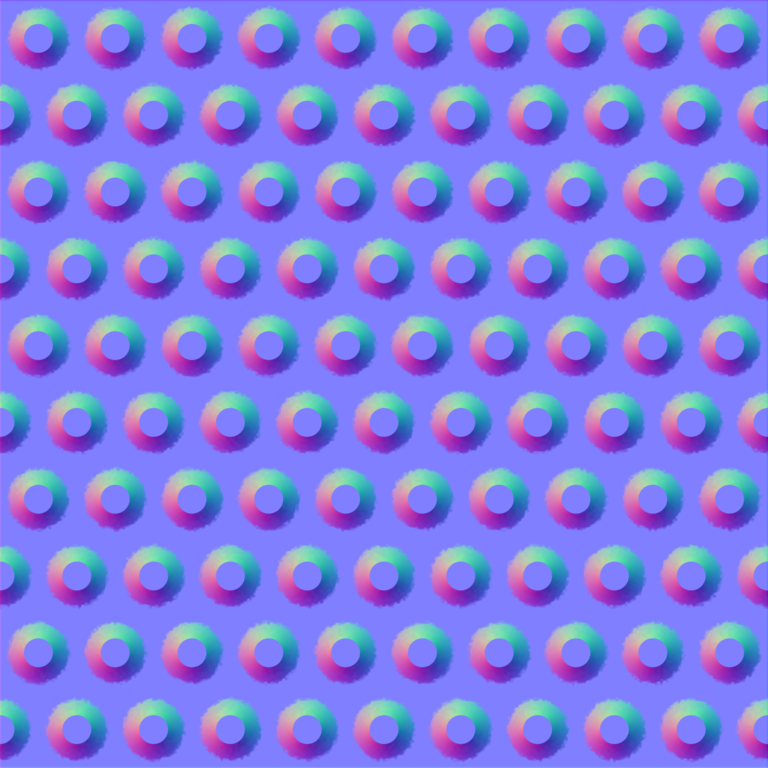
Give the GLSL for this texture map, as a WebGL 2 fragment shader.

```glsl
#version 300 es
precision highp float;
// Tangent-space normal map of staggered round studs with flat tops and sloping flanks.

uniform vec2 u_resolution;
out vec4 fragColor;

const float REPEATS = 10.0;          // studs across and rows down
const float TOP_RADIUS = 0.188;      // flat top, in cells
const float FOOT_RADIUS = 0.425;     // end of the flank, in cells
const float FOOT_SOFTNESS = 0.065;   // blend of the flank into the ground
const float STEEP_TILT = 0.78;       // sideways normal beside the flat top
const float SHALLOW_TILT = 0.60;     // sideways normal near the foot
const float STEEP_BLUE = 0.66;
const float SHALLOW_BLUE = 0.79;
const float GRAIN_SCALE = 26.0;      // grain cells per stud cell
const float FOOT_GRAIN = 0.022;      // raggedness of the foot
const float TILT_GRAIN = 0.07;       // unevenness of the flank
const float BORDER_WIDTH = 0.0018;   // bevel at the tile border
const float BORDER_TILT = 0.22;
const vec3 FLAT_NORMAL = vec3(0.498, 0.498, 1.0);

float hash(vec2 p) {
    vec3 q = fract(vec3(p.xyx) * 0.1031);
    q += dot(q, q.yzx + 33.33);
    return fract((q.x + q.y) * q.z);
}

float valueNoise(vec2 p) {
    vec2 i = floor(p);
    vec2 f = fract(p);
    f = f * f * (3.0 - 2.0 * f);
    float low = mix(hash(i), hash(i + vec2(1.0, 0.0)), f.x);
    float high = mix(hash(i + vec2(0.0, 1.0)), hash(i + vec2(1.0, 1.0)), f.x);
    return mix(low, high, f.y);
}

// Encoded normal of one stud; p is measured from its centre in cells.
vec3 studNormal(vec2 p, float grain, float pixel) {
    float radius = length(p);
    vec2 outward = p / max(radius, 0.0001);
    float flank = smoothstep(TOP_RADIUS, FOOT_RADIUS, radius);
    float tilt = mix(STEEP_TILT, SHALLOW_TILT, flank) * (1.0 + TILT_GRAIN * grain);
    float blue = mix(STEEP_BLUE, SHALLOW_BLUE, flank);
    vec3 slope = vec3(0.5 + 0.5 * tilt * vec2(-outward.x, outward.y), blue);

    // Crisp inner rim, soft and slightly ragged foot
    float rim = max(0.012, 0.75 * pixel);
    float ragged = radius + FOOT_GRAIN * grain;
    float mask = smoothstep(TOP_RADIUS - rim, TOP_RADIUS + rim, radius)
               * (1.0 - smoothstep(FOOT_RADIUS - FOOT_SOFTNESS, FOOT_RADIUS, ragged));
    return mix(FLAT_NORMAL, slope, mask);
}

// Thin bevel along the four sides of the tile.
vec2 borderTilt(vec2 uv, vec2 pixel) {
    vec2 nearLow = 1.0 - smoothstep(vec2(BORDER_WIDTH) - pixel, vec2(BORDER_WIDTH) + pixel, uv);
    vec2 nearHigh = 1.0 - smoothstep(vec2(BORDER_WIDTH) - pixel, vec2(BORDER_WIDTH) + pixel, 1.0 - uv);
    return BORDER_TILT * 0.5 * (nearLow - nearHigh);
}

void main() {
    vec2 uv = gl_FragCoord.xy / u_resolution;
    vec2 pixel = 1.0 / u_resolution;

    // Alternate rows shift by half a cell, starting with the lowest
    vec2 grid = uv * REPEATS;
    float shift = 0.5 * (1.0 - mod(floor(grid.y), 2.0));
    vec2 local = fract(grid + vec2(shift, 0.0)) - 0.5;

    float grain = 2.0 * valueNoise(grid * GRAIN_SCALE) - 1.0;
    vec3 color = studNormal(local, grain, REPEATS * pixel.y);
    color.rg += borderTilt(uv, 0.5 * pixel);
    fragColor = vec4(clamp(color, 0.0, 1.0), 1.0);
}
```
